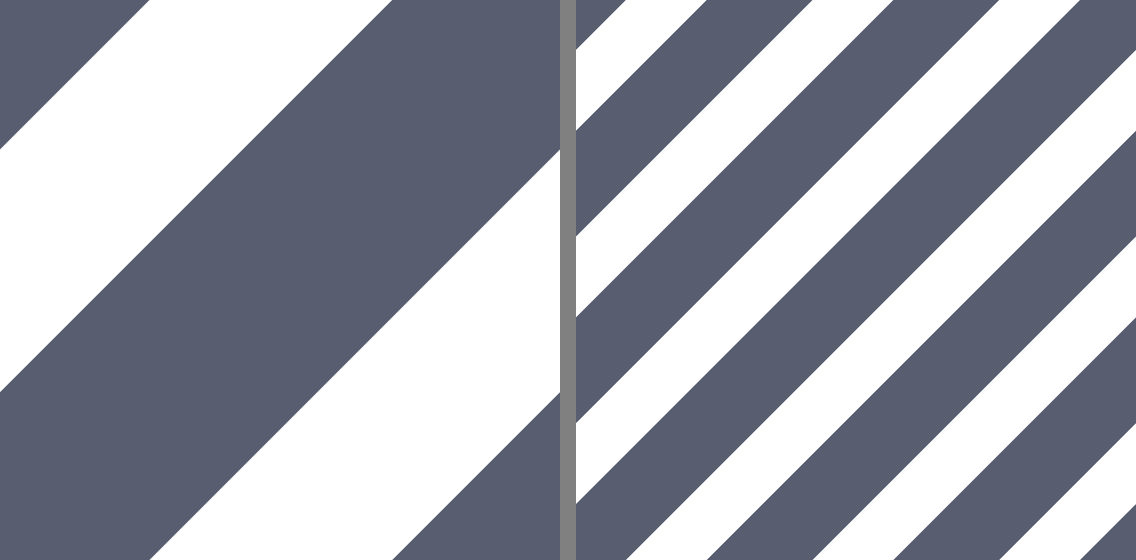
Left: one tile. Right: repeated 3 by 3.
This pattern is drawn by a WebGL 1 fragment shader. Its source:

```glsl
precision highp float;
// Broad diagonal stripes, white on slate, rising from lower left to upper right.
// The wrapped difference x - y gives one whole repeat across and down, so the
// tile is seamless; a signed distance to the band gives smooth edges.

uniform vec2 u_resolution;

const float REPEATS = 1.0;
const float BAND_CENTER = 0.4837; // in periods
const float BAND_WIDTH = 0.4335;  // in periods
const vec3 SLATE = vec3(0.345, 0.369, 0.439);
const vec3 WHITE = vec3(1.0);

// Signed distance, in periods, to a band that recurs once per unit of phase.
float bandDistance(float phase, float center, float width) {
  float offset = fract(phase - center + 0.5) - 0.5;
  return abs(offset) - 0.5 * width;
}

// Coverage of a shape from its signed distance and the size of one pixel.
float coverage(float dist, float pixel) {
  return clamp(0.5 - dist / pixel, 0.0, 1.0);
}

void main() {
  vec2 uv = gl_FragCoord.xy / u_resolution;

  // Diagonal phase, and how far it changes over one pixel
  float phase = (uv.x - uv.y) * REPEATS;
  float pixel = length(REPEATS / u_resolution);

  float band = coverage(bandDistance(phase, BAND_CENTER, BAND_WIDTH), pixel);
  gl_FragColor = vec4(mix(SLATE, WHITE, band), 1.0);
}
```
